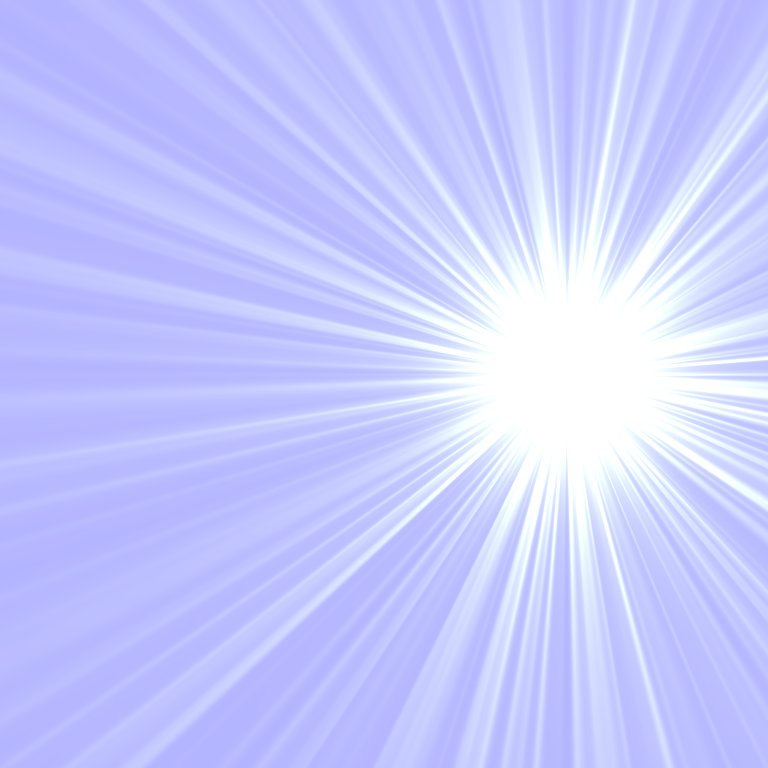
Write a WebGL 1 fragment shader that draws this background.

```glsl
precision highp float;
// A white starburst right of centre, casting many thin rays over a pale periwinkle field.

uniform vec2 u_resolution;

const float TAU = 6.28318;

float hash(float n) {
    return fract(sin(n * 12.9898) * 43758.5);
}

// Smooth noise around the circle: turn is 0..1, and it closes after count cells.
float angularNoise(float turn, float count, float seed) {
    float x = turn * count;
    float cell = floor(x);
    float a = hash(mod(cell, count) + seed);
    float b = hash(mod(cell + 1.0, count) + seed);
    return mix(a, b, smoothstep(0.0, 1.0, x - cell));
}

// Ray strength by direction, a little over 1 on average.
float rayStrength(vec2 dir) {
    float turn = fract(atan(dir.y, dir.x) / TAU);
    float leftward = 0.5 - 0.5 * dir.x;

    // Broad soft beams
    float strength = 0.15 + 0.25 * angularNoise(turn, 40.0, 7.0)
                   + 0.4 * angularNoise(turn, 97.0, 151.0);

    // Thin bright streaks, calmer on the left
    float count = 130.0;
    float weight = 1.7;
    for (int i = 0; i < 3; i++) {
        float streak = angularNoise(turn, count, 31.0 + count);
        strength += weight * pow(streak, 4.0) * mix(1.2, 0.8, leftward);
        count += 95.0;
        weight *= 0.88;
    }

    // Dark vertical gap
    float gap = 1.0 - smoothstep(0.004, 0.026, abs(dir.x - 0.006));
    return strength * (1.0 - 0.65 * gap);
}

void main() {
    vec2 uv = gl_FragCoord.xy / u_resolution;
    vec2 offset = uv - vec2(0.738, 0.512);
    float radius = max(length(offset), 0.001);

    // Rays fade with distance; a round glow fills the core
    float rays = 0.083 * rayStrength(offset / radius) / radius;
    float core = 1.1 * exp(-pow(radius / 0.12, 2.0));
    float light = rays + core;

    // Green rises faster than red, so the rays keep a cool tint
    vec3 periwinkle = vec3(0.69, 0.69, 1.0);
    vec3 tint = clamp(light * vec3(1.0, 1.22, 1.0), 0.0, 1.0);
    gl_FragColor = vec4(mix(periwinkle, vec3(1.0), tint), 1.0);
}
```
